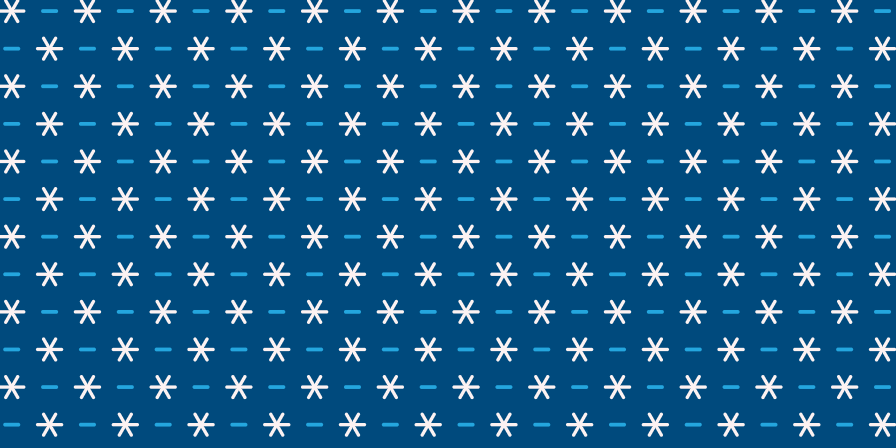
Reproduce this pattern procedurally as a WebGL 2 fragment shader.

```glsl
#version 300 es
precision highp float;
// Checkerboard of six-armed stars and short dashes on deep blue.
// Each grid cell holds one round-capped shape, drawn from segment distances;
// the parity of the cell picks the star or the dash.

// Lengths are fractions of the canvas height.
#define CELL_SIZE vec2(0.08451, 0.08393)
#define FIRST_CENTRE vec2(0.0262, 0.9753)
#define STAR_REACH 0.0268
#define STAR_RADIUS 0.0037
#define DASH_REACH 0.0148
#define DASH_RADIUS 0.0042
#define GROUND_COLOUR vec3(0.00, 0.29, 0.49)
#define STAR_COLOUR vec3(0.99, 0.95, 0.95)
#define DASH_COLOUR vec3(0.14, 0.65, 0.87)

uniform vec2 u_resolution;
out vec4 fragColor;

const float THIRD_TURN = 1.04719755;

// Distance to a round-capped bar through the origin.
float barDistance(vec2 p, vec2 direction, float reach, float radius) {
    float along = clamp(dot(p, direction), -reach, reach);
    return length(p - direction * along) - radius;
}

// Three bars, 60 degrees apart.
float starDistance(vec2 p) {
    float nearest = 1.0;
    for (int i = 0; i < 3; i++) {
        float angle = float(i) * THIRD_TURN;
        vec2 direction = vec2(cos(angle), sin(angle));
        nearest = min(nearest, barDistance(p, direction, STAR_REACH, STAR_RADIUS));
    }
    return nearest;
}

// Edge coverage over one pixel.
float coverage(float distanceToEdge, float pixel) {
    return clamp(0.5 - distanceToEdge / pixel, 0.0, 1.0);
}

void main() {
    float pixel = 1.0 / u_resolution.y;
    vec2 position = gl_FragCoord.xy * pixel - FIRST_CENTRE;

    // Nearest cell centre and the offset from it.
    vec2 cell = floor(position / CELL_SIZE + 0.5);
    vec2 local = position - cell * CELL_SIZE;
    bool isStar = mod(cell.x + cell.y, 2.0) < 0.5;

    float shape = isStar
        ? starDistance(local)
        : barDistance(local, vec2(1.0, 0.0), DASH_REACH, DASH_RADIUS);
    vec3 ink = isStar ? STAR_COLOUR : DASH_COLOUR;

    fragColor = vec4(mix(GROUND_COLOUR, ink, coverage(shape, pixel)), 1.0);
}
```
